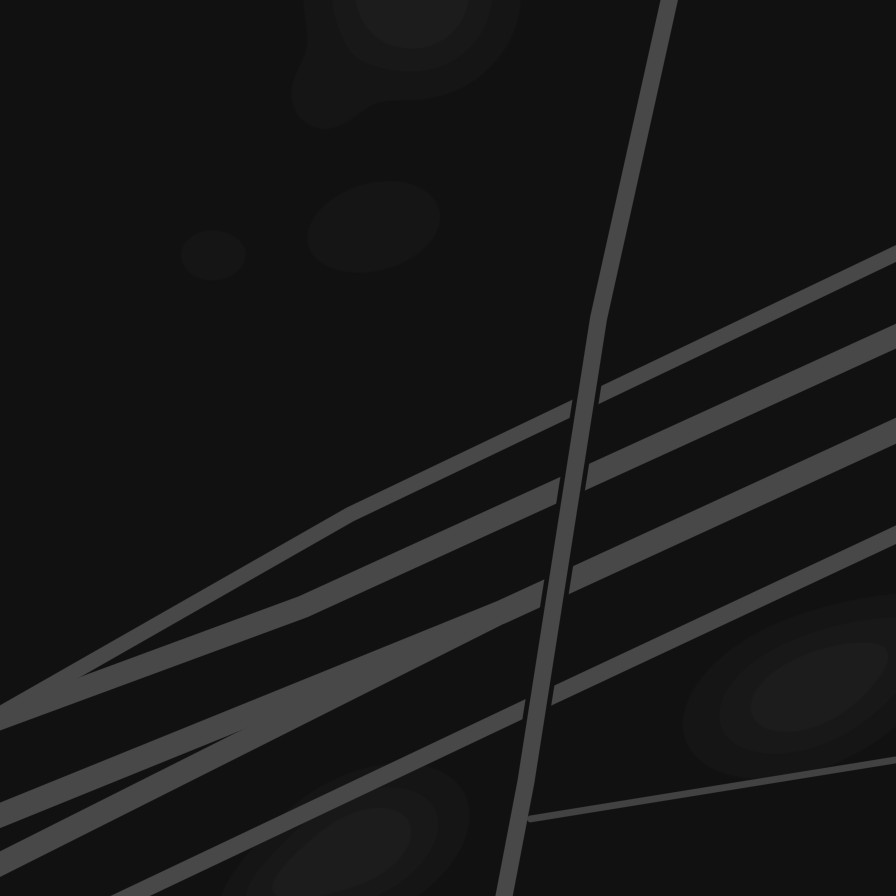
This background is drawn by a WebGL 2 fragment shader. Its source:

```glsl
#version 300 es
precision highp float;

#define GROUND vec3(0.067)
#define ROAD vec3(0.282)
#define LANE vec3(0.26)
#define GLOW_STEP 0.014
#define GLOW_LEVELS 3
#define CASING 0.0147

uniform vec2 u_resolution;
out vec4 fragColor;

float segmentDistance(vec2 p, vec2 a, vec2 b) {
    vec2 ap = p - a, ab = b - a;
    return length(ap - ab * clamp(dot(ap, ab) / dot(ab, ab), 0.0, 1.0));
}

// Signed distance to a road with one bend
float road(vec2 p, vec2 a, vec2 bend, vec2 b, float halfWidth) {
    return min(segmentDistance(p, a, bend), segmentDistance(p, bend, b)) - halfWidth;
}

// Rotated elliptical hill
float hill(vec2 p, vec2 center, vec2 size, float angle, float height) {
    float c = cos(angle), s = sin(angle);
    vec2 d = p - center;
    vec2 q = vec2(c * d.x + s * d.y, c * d.y - s * d.x) / size;
    return height * exp(-dot(q, q));
}

float terrain(vec2 p) {
    // Upper left
    float h = hill(p, vec2(0.46, 1.007), vec2(0.099, 0.096), 0.0, 4.5);
    h += hill(p, vec2(0.358, 0.889), vec2(0.047), 0.0, 1.35);
    h += hill(p, vec2(0.417, 0.746), vec2(0.094, 0.06), 0.26, 1.9);
    h += hill(p, vec2(0.236, 0.715), vec2(0.042, 0.034), 0.0, 1.9);
    // Lower right
    h += hill(p, vec2(0.898, 0.225), vec2(0.122, 0.072), 0.38, 3.9);
    h += hill(p, vec2(1.016, 0.29), vec2(0.091, 0.052), 0.3, 1.3);
    // Bottom
    h += hill(p, vec2(0.404, 0.056), vec2(0.109, 0.068), 0.47, 4.0);
    h += hill(p, vec2(0.306, 0.004), vec2(0.072, 0.039), 0.47, 1.6);
    return h;
}

float coverage(float d, float pixel) {
    return 1.0 - smoothstep(-0.75 * pixel, 0.75 * pixel, d);
}

void main() {
    vec2 p = gl_FragCoord.xy / u_resolution;
    float pixel = 1.0 / min(u_resolution.x, u_resolution.y);

    // Terraced glows
    float h = terrain(p);
    float blur = max(fwidth(h), 0.001);
    vec3 color = GROUND;
    for (int i = 1; i <= GLOW_LEVELS; i++) {
        color += GLOW_STEP * smoothstep(-blur, blur, h - float(i));
    }

    // Thin lane
    float lane = segmentDistance(p, vec2(0.592, 0.086), vec2(1.05, 0.16)) - 0.0038;
    color = mix(color, LANE, coverage(lane, pixel));

    // Diagonal roads
    vec2 fork = vec2(0.56, 0.317);
    float d = road(p, vec2(-0.05, 0.1745), vec2(0.3906, 0.4258), vec2(1.05, 0.741), 0.0085);
    d = min(d, road(p, vec2(-0.05, 0.1797), vec2(0.3385, 0.3229), vec2(1.05, 0.6477), 0.0126));
    d = min(d, road(p, vec2(-0.05, 0.0697), fork, vec2(1.05, 0.5423), 0.0132));
    d = min(d, segmentDistance(p, vec2(-0.05, 0.0104), fork) - 0.0128);
    d = min(d, road(p, vec2(0.044, -0.048), vec2(0.612, 0.2214), vec2(1.05, 0.4267), 0.0094));
    color = mix(color, ROAD, coverage(d, pixel));

    // Steep road and the dark casing of its bridge
    vec2 bridgeTop = vec2(0.668, 0.6445), bridgeEnd = vec2(0.587, 0.1276);
    float bridge = segmentDistance(p, bridgeTop, bridgeEnd);
    float steep = road(p, vec2(0.758, 1.05), bridgeTop, bridgeEnd, 0.0095);
    steep = min(steep, segmentDistance(p, bridgeEnd, vec2(0.553, -0.05)) - 0.0095);
    color = mix(color, GROUND, coverage(bridge - CASING, pixel));
    color = mix(color, ROAD, coverage(steep, pixel));

    fragColor = vec4(color, 1.0);
}
```
